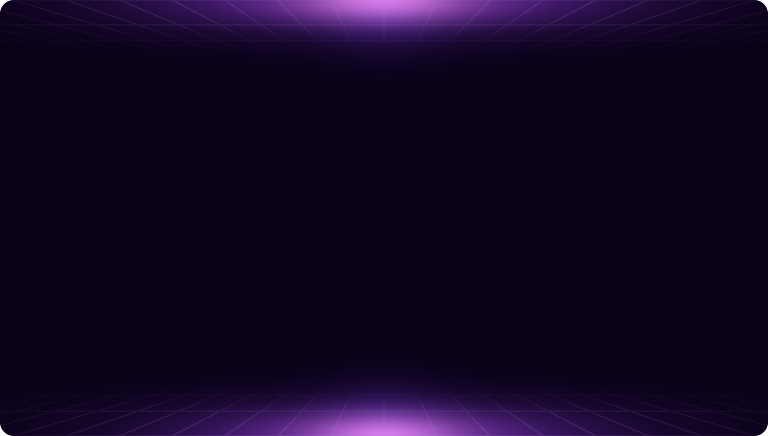
A WebGL 2 fragment shader for this background:

```glsl
#version 300 es
precision highp float;
// A dark rounded panel lit from its top and bottom edges by violet glows.
// Each glow sums elliptical Gaussians; a faint perspective grid recedes
// from each edge towards a vanishing point. Lengths are in canvas heights.

uniform vec2 u_resolution;
out vec4 outColor;

const vec3 PAPER  = vec3(1.0);
const vec3 NIGHT  = vec3(0.036, 0.002, 0.085);
const vec3 HAZE   = vec3(0.080, 0.045, 0.170);
const vec3 VIOLET = vec3(0.320, 0.130, 0.420);
const vec3 PLUME  = vec3(0.090, 0.050, 0.200);
const vec3 PINK   = vec3(0.300, 0.250, 0.030);
const vec3 LINE   = vec3(0.720, 0.520, 0.900);

const float CORNER_RADIUS = 0.032;
const float COLUMN_STEP = 0.1216;   // spacing of the rays along the edge
const float HORIZON = 0.252;        // depth of the vanishing point
const float ROW_STEP = 0.292;       // spacing of the rows in perspective
const float LINE_WIDTH = 0.0022;

float gauss(vec2 p, vec2 radius) {
    vec2 q = p / radius;
    return exp(-dot(q, q));
}

float roundedBox(vec2 p, vec2 halfSize, float radius) {
    vec2 q = abs(p) - halfSize + radius;
    return length(max(q, 0.0)) + min(max(q.x, q.y), 0.0) - radius;
}

// Coverage of a line at the given distance, softened over one pixel.
float stroke(float dist, float width, float pixel) {
    return clamp((0.5 * width - dist) / pixel + 0.5, 0.0, 1.0)
         * min(1.0, width / pixel);
}

// Light from one edge; p.y is the depth measured inward from it.
vec3 edgeGlow(vec2 p, float spread) {
    return HAZE   * gauss(p, vec2(0.64, 0.100))
         + VIOLET * gauss(p, vec2(0.44 * spread, 0.062))
         + PLUME  * gauss(p, vec2(0.14, 0.110))
         + PINK   * gauss(p, vec2(0.18 * spread, 0.048));
}

// Rays meeting at the horizon, crossed by rows that crowd together.
float perspectiveGrid(vec2 p, float pixel) {
    float scale = max(1.0 - p.y / HORIZON, 0.05);
    float column = p.x / (scale * COLUMN_STEP);
    float nearest = round(column);
    float slope = nearest * COLUMN_STEP / HORIZON;
    float rayDist = abs(column - nearest) * COLUMN_STEP * scale
                  / sqrt(1.0 + slope * slope);

    float row = round((1.0 / scale - 1.0) / ROW_STEP);
    float rowDepth = HORIZON * (1.0 - 1.0 / (1.0 + row * ROW_STEP));
    float rowDist = abs(p.y - rowDepth);

    float lines = max(stroke(rayDist, LINE_WIDTH, pixel),
                      stroke(rowDist, LINE_WIDTH, pixel));
    float depthFade = 1.0 - smoothstep(0.015, 0.125, p.y);
    float sideFade = 1.0 - smoothstep(0.35, 0.95, abs(p.x));
    return lines * depthFade * mix(0.35, 1.0, sideFade);
}

void main() {
    float pixel = 1.0 / u_resolution.y;
    vec2 p = (gl_FragCoord.xy - 0.5 * u_resolution) * pixel;
    vec2 halfSize = 0.5 * u_resolution * pixel;

    // Fold both halves onto one edge; the upper glow is slightly wider.
    vec2 fromEdge = vec2(p.x, 0.5 - abs(p.y));
    float spread = p.y > 0.0 ? 1.05 : 0.93;

    vec3 color = NIGHT + edgeGlow(fromEdge, spread);
    color = mix(color, LINE, 0.24 * perspectiveGrid(fromEdge, pixel));

    // Cut the rounded corners of the panel.
    float panel = roundedBox(p, halfSize, CORNER_RADIUS);
    color = mix(color, PAPER, smoothstep(-0.5 * pixel, 0.5 * pixel, panel));
    outColor = vec4(color, 1.0);
}
```
